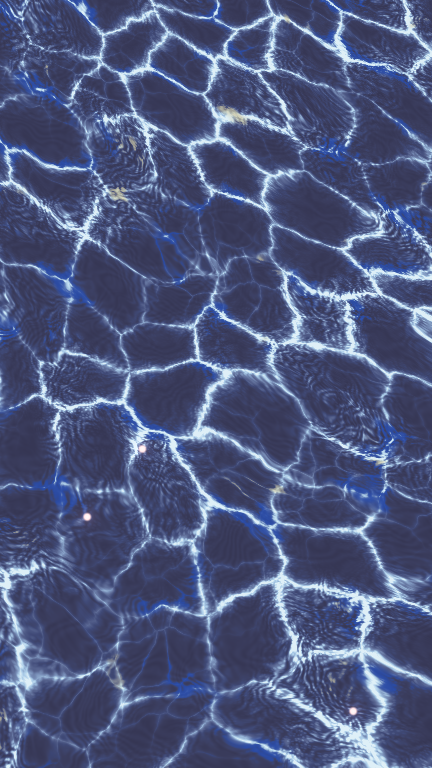
A WebGL 2 fragment shader for this texture:

```glsl
#version 300 es
precision highp float;
// Rippling dark blue pool water crossed by a web of bright caustic light.

uniform vec2 u_resolution;
out vec4 fragColor;

vec2 hash2(vec2 c) {
    vec3 h = fract(c.xyx * vec3(0.1031, 0.1030, 0.0973));
    h += dot(h, h.yzx + 33.33);
    return fract((h.xx + h.yz) * h.zy);
}

// Layered, rotated sines, roughly -1 to 1
float swell(vec2 p, float seed) {
    float sum = 0.0, amp = 0.5;
    for (int i = 0; i < 5; i++) {
        sum += amp * sin(p.x + seed + 1.7 * sin(0.9 * p.y + seed * 2.3));
        p = mat2(1.2, 1.4, -1.4, 1.2) * p + 3.1;
        amp *= 0.52;
    }
    return sum;
}

// Cellular noise: distances to the nearest two scattered points
vec2 cells(vec2 p) {
    vec2 base = floor(p), f = p - base, nearest = vec2(9.0);
    for (int y = -1; y <= 1; y++)
    for (int x = -1; x <= 1; x++) {
        vec2 offset = vec2(x, y);
        float d = length(offset + 0.1 + 0.8 * hash2(base + offset + 40.0) - f);
        nearest = d < nearest.x ? vec2(d, nearest.x) : vec2(nearest.x, min(nearest.y, d));
    }
    return nearest;
}

float cellBorder(vec2 p) {
    vec2 d = cells(p);
    return d.y - d.x;
}

// Fine contour rings of a swell, faded where too dense to resolve
float ripples(vec2 p, float density, float seed) {
    float phase = density * swell(p, seed);
    float fade = 1.0 - smoothstep(1.5, 4.0, fwidth(phase));
    return 0.5 + 0.5 * sin(phase) * fade;
}

// Foreshortening: waves shrink, flatten and slant toward the top
vec2 waterPlane(vec2 p) {
    return vec2((p.x - 0.5) * (1.0 + 0.3 * p.y),
                0.8 * p.y + 0.3 * p.y * p.y + 0.45 * p.x * p.y);
}

vec3 waterRamp(float light) {
    vec3 tones[7] = vec3[7](
        vec3(0.20, 0.20, 0.31), vec3(0.23, 0.24, 0.37), vec3(0.25, 0.29, 0.47),
        vec3(0.35, 0.40, 0.57), vec3(0.48, 0.57, 0.73), vec3(0.67, 0.80, 0.91),
        vec3(0.87, 0.94, 0.97));
    float t = clamp(light, 0.0, 0.999) * 6.0;
    int i = int(t);
    return mix(tones[i], tones[i + 1], fract(t));
}

void main() {
    vec2 p = gl_FragCoord.xy / u_resolution.x;
    vec2 plane = waterPlane(p);
    vec2 q = plane + 0.06 * vec2(swell(plane * 6.0, 1.0), swell(plane * 6.0, 4.0));
    vec2 rough = q + 0.006 * vec2(swell(q * 45.0, 2.0), swell(q * 45.0, 5.0));

    // Caustic web: broad threads, their halo and a finer net
    float border = cellBorder(rough * 4.4);
    float strength = smoothstep(-0.9, 0.6, swell(q * 5.0, 7.0));
    float thread = exp(-border / mix(0.05, 0.11, strength));
    float halo = exp(-border / 0.28);
    float net = exp(-cellBorder(rough * 8.5 + 17.0) / 0.08);

    // Surface texture: rings, hazy patches and glitter
    float rings = ripples(plane * 5.0, 46.0, 3.0);
    float fineRings = ripples(q * 9.0, 34.0, 8.0);
    float patches = smoothstep(-0.1, 0.8, swell(q * 6.5, 11.0));
    vec2 grain = cells(q * vec2(80.0, 105.0));
    float glitter = smoothstep(0.5, 0.1, grain.x);

    float light = 0.05 + 0.07 * rings;
    light += thread * (0.3 + 0.5 * strength);
    light += halo * (0.05 + 0.22 * fineRings + 0.18 * glitter * strength);
    light += net * 0.32 * smoothstep(-0.3, 0.7, swell(q * 4.0, 14.0));
    light += patches * (0.25 * rings * fineRings + 0.13 * fineRings + 0.14 * glitter);
    vec3 color = waterRamp(light);

    // Refracted colour: deep blue fringes and rare gold slivers
    float fringe = smoothstep(0.3, 0.75, swell(q * 11.0, 21.0));
    float midtone = smoothstep(0.2, 0.4, light) * (1.0 - smoothstep(0.55, 0.8, light));
    color = mix(color, vec3(0.13, 0.28, 0.68), 0.75 * fringe * midtone);
    float gold = smoothstep(0.72, 0.92, swell(q * 9.0, 31.0)) * smoothstep(0.3, 0.55, light);
    color = mix(color, vec3(0.78, 0.73, 0.55), 0.6 * gold);

    // A few warm sun glints
    for (int i = 0; i < 3; i++) {
        vec2 center = hash2(vec2(float(i) * 7.0 + 3.0, 12.0)) * vec2(1.0, 0.95);
        float d = length(p - center);
        color = mix(color, vec3(1.0, 0.88, 0.87), smoothstep(0.012, 0.005, d));
        color += vec3(0.16, 0.10, 0.12) * exp(-d / 0.012);
    }
    fragColor = vec4(color, 1.0);
}
```
